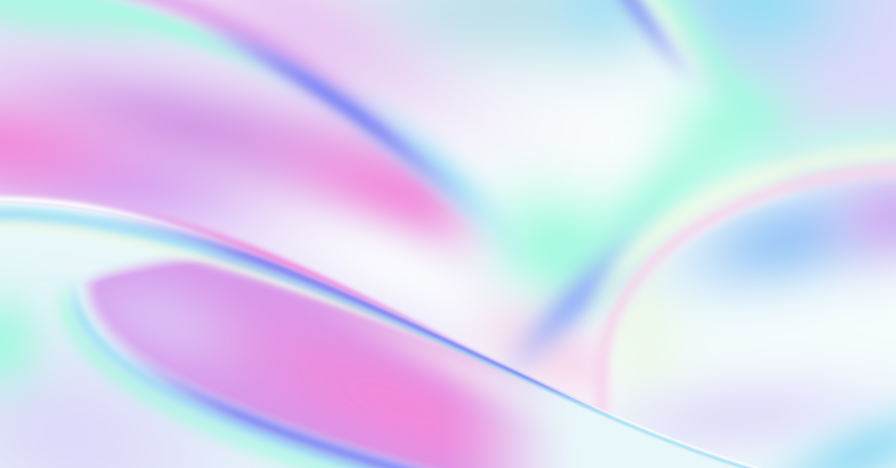
Write a WebGL 2 fragment shader that draws this background.

```glsl
#version 300 es
precision highp float;
// Iridescent liquid folds: soft pastel sheets separated by curved creases.
// Each sheet is a base tint with elliptical glows, masked by a signed distance;
// thin rainbow bands then follow the creases.
uniform vec2 u_resolution;
out vec4 outColor;

const vec3 WHITE = vec3(0.98, 0.99, 0.995);
const vec3 MINT = vec3(0.64, 0.98, 0.88);
const vec3 CYAN = vec3(0.61, 0.87, 0.96);
const vec3 BLUE = vec3(0.50, 0.53, 0.96);
const vec3 LILAC = vec3(0.87, 0.85, 0.98);
const vec3 PURPLE = vec3(0.81, 0.58, 0.90);
const vec3 PINK = vec3(0.95, 0.54, 0.86);
const vec3 CREAM = vec3(0.93, 0.98, 0.91);
const vec3 BLUSH = vec3(0.96, 0.84, 0.93);

// Blends a tilted elliptical glow over a colour.
vec3 glow(vec3 base, vec2 d, float tilt, vec2 radius, vec3 tint, float amount) {
  float c = cos(tilt), s = sin(tilt);
  vec2 q = vec2(c * d.x + s * d.y, c * d.y - s * d.x) / radius;
  return mix(base, tint, amount * exp(-dot(q, q)));
}

// Soft stripe at a given offset from a crease.
float band(float d, float offset, float width) {
  float t = (d - offset) / width;
  return exp(-t * t);
}

// Pale upper sheet with the mint valley and the corner fold.
vec3 upperSheet(vec2 p) {
  vec3 c = WHITE;
  c = glow(c, p - vec2(1.04, 0.98), 0.0, vec2(0.36, 0.14), vec3(0.74, 0.88, 0.91), 0.9);
  c = glow(c, p - vec2(1.29, 1.0), 0.0, vec2(0.13, 0.11), CYAN, 0.7);
  c = glow(c, p - vec2(0.64, 0.95), -0.5, vec2(0.36, 0.12), vec3(0.91, 0.77, 0.95), 0.9);
  float fold = (p.x - 1.36 - 0.7 * (1.0 - p.y)) / 1.22;
  vec3 corner = glow(LILAC, p - vec2(1.61, 1.0), 0.0, vec2(0.19, 0.13), CYAN, 1.0);
  c = mix(c, corner, smoothstep(-0.02, 0.09, fold));
  float top = smoothstep(0.78, 1.0, p.y);
  c = mix(c, BLUE, 0.6 * top * band(fold, -0.012, 0.025));
  c = mix(c, CREAM, 0.85 * top * band(fold, 0.035, 0.025));
  c = mix(c, MINT, 0.6 * smoothstep(0.65, 0.8, p.y) * band(fold, 0.06, 0.035));
  c = glow(c, p - vec2(1.57, 0.73), 0.0, vec2(0.13, 0.12), MINT, 0.85);
  c = glow(c, p - vec2(1.80, 0.69), 0.15, vec2(0.26, 0.07), vec3(0.77, 0.97, 0.93), 0.8);
  c = glow(c, p - vec2(1.40, 0.57), 0.75, vec2(0.25, 0.07), MINT, 0.8);
  c = glow(c, p - vec2(1.19, 0.47), -0.35, vec2(0.16, 0.12), MINT, 0.95);
  c = glow(c, p - vec2(1.17, 0.25), -0.4, vec2(0.2, 0.09), BLUSH, 0.9);
  return glow(c, p - vec2(1.23, 0.36), 0.8, vec2(0.15, 0.04), vec3(0.58, 0.68, 0.97), 0.85);
}

// Pearl lobe on the right.
vec3 pearl(vec2 p) {
  vec3 c = vec3(0.96, 0.99, 0.99);
  c = glow(c, p - vec2(1.36, 0.30), 0.3, vec2(0.1, 0.17), CREAM, 0.9);
  c = glow(c, p - vec2(1.68, 0.49), 0.25, vec2(0.21, 0.1), vec3(0.61, 0.79, 0.97), 0.95);
  c = glow(c, p - vec2(1.91, 0.54), 0.2, vec2(0.13, 0.1), vec3(0.81, 0.68, 0.95), 0.9);
  c = glow(c, p - vec2(1.58, 0.11), 0.1, vec2(0.28, 0.09), LILAC, 0.8);
  return glow(c, p - vec2(1.84, 0.03), 0.4, vec2(0.2, 0.07), CYAN, 0.9);
}

// Broad pink ribbon on the left.
vec3 ribbon(vec2 p) {
  vec3 c = vec3(0.92, 0.90, 0.98);
  c = glow(c, p - vec2(0.1, 0.98), -0.1, vec2(0.38, 0.06), MINT, 0.8);
  c = glow(c, p - vec2(0.28, 0.61), -0.12, vec2(0.36, 0.09), vec3(0.83, 0.66, 0.96), 0.95);
  c = glow(c, p - vec2(0.42, 0.72), -0.25, vec2(0.36, 0.1), PURPLE, 0.9);
  c = glow(c, p - vec2(0.0, 0.69), -0.1, vec2(0.27, 0.1), PINK, 0.9);
  c = glow(c, p - vec2(0.84, 0.585), -0.35, vec2(0.26, 0.09), PINK, 0.95);
  return glow(c, p - vec2(0.86, 0.42), -0.42, vec2(0.36, 0.085), WHITE, 0.9);
}

// Lower sheet holding the violet petal; its outline is a lopsided parabola.
vec3 lowerSheet(vec2 p) {
  vec3 c = vec3(0.91, 0.97, 0.98);
  c = glow(c, p - vec2(0.15, 0.07), -0.3, vec2(0.34, 0.2), LILAC, 0.95);
  c = glow(c, p - vec2(0.0, 0.27), 0.0, vec2(0.09, 0.1), MINT, 0.9);
  float h = p.y - 0.39;
  float bend = h < 0.0 ? 4.38 : 50.0;
  float d = (p.x - 0.18 - bend * h * h) / sqrt(1.0 + 4.0 * bend * bend * h * h);
  vec3 petal = vec3(0.84, 0.59, 0.92);
  petal = glow(petal, p - vec2(0.37, 0.31), -0.35, vec2(0.19, 0.09), vec3(0.85, 0.76, 0.97), 0.95);
  petal = glow(petal, p - vec2(0.86, 0.13), -0.4, vec2(0.36, 0.11), PINK, 0.95);
  petal = glow(petal, p - vec2(1.02, 0.2), -0.45, vec2(0.28, 0.045), BLUSH, 0.8);
  float fade = 1.0 - smoothstep(0.92, 1.25, p.x);
  c = mix(c, petal, fade * smoothstep(-0.015, 0.035, d));
  float under = smoothstep(0.04, -0.08, h);
  c = mix(c, MINT, 0.6 * under * band(d, -0.045, 0.022));
  c = mix(c, CYAN, 0.7 * under * band(d, -0.022, 0.014));
  return mix(c, BLUE, 0.85 * smoothstep(0.2, 0.55, p.x) * under * band(d, -0.002, 0.017));
}

void main() {
  vec2 p = gl_FragCoord.xy / u_resolution * vec2(1.91, 1.0);
  vec3 color = upperSheet(p);

  // Elliptical rim of the pearl
  vec2 radius = vec2(0.665, 0.435);
  vec2 q = vec2(p.x - 1.95, max(p.y - 0.2, 0.0)) / radius;
  float rim = length(q) * (1.0 - length(q)) / max(length(q / radius), 0.001);
  color = mix(color, CREAM, 0.8 * smoothstep(0.25, 0.5, p.y) * band(rim, -0.04, 0.028));
  color = mix(color, pearl(p), smoothstep(-0.02, 0.035, rim));
  color = mix(color, BLUSH, 0.8 * band(rim, -0.003, 0.018));

  // Upper crease, positive above
  float t = p.x - 0.272;
  float a = (p.y - 1.0 + 0.28 * t + 0.44 * t * t) / sqrt(1.0 + pow(0.28 + 0.88 * t, 2.0));
  float ribbonEnd = 1.0 - smoothstep(0.88, 1.12, p.x);
  color = mix(color, ribbon(p), ribbonEnd * smoothstep(0.025, -0.05, a));
  color = mix(color, vec3(0.87, 0.62, 0.92), 0.75 * (1.0 - smoothstep(0.5, 0.95, p.x)) * band(a, 0.025, 0.03));
  color = mix(color, MINT, 0.75 * (1.0 - smoothstep(0.35, 0.7, p.x)) * band(a, -0.025, 0.022));
  float reach = 1.0 - smoothstep(0.95, 1.15, p.x);
  color = mix(color, CYAN, 0.7 * smoothstep(0.7, 0.95, p.x) * reach * band(a, 0.015, 0.04));
  color = mix(color, BLUE, 0.9 * smoothstep(0.38, 0.7, p.x) * (1.0 - smoothstep(0.75, 1.05, p.x)) * band(a, -0.002, 0.025));

  // Long lower crease, sharpening towards the right
  float b = (p.y - 0.567 + p.x * (0.354 - 0.155 * pow(1.5 - p.x, 2.0))) * 0.92;
  float w = mix(0.016, 0.004, smoothstep(0.2, 1.25, p.x));
  color = mix(color, lowerSheet(p), smoothstep(0.004, -0.004, b));
  float left = 1.0 - smoothstep(0.6, 1.1, p.x);
  float middle = smoothstep(0.15, 0.6, p.x) * (1.0 - smoothstep(1.1, 1.35, p.x));
  color = mix(color, CREAM, 0.8 * left * band(b, -2.6 * w, w));
  color = mix(color, CYAN, 0.75 * band(b, -1.4 * w, w));
  color = mix(color, BLUE, 0.85 * middle * band(b, -0.3 * w, w));
  color = mix(color, PINK, 0.8 * middle * left * band(b, 0.9 * w, 0.8 * w));
  color = mix(color, WHITE, 0.9 * (1.0 - middle) * band(b, 0.4 * w, 0.5 * w));
  outColor = vec4(color, 1.0);
}
```
